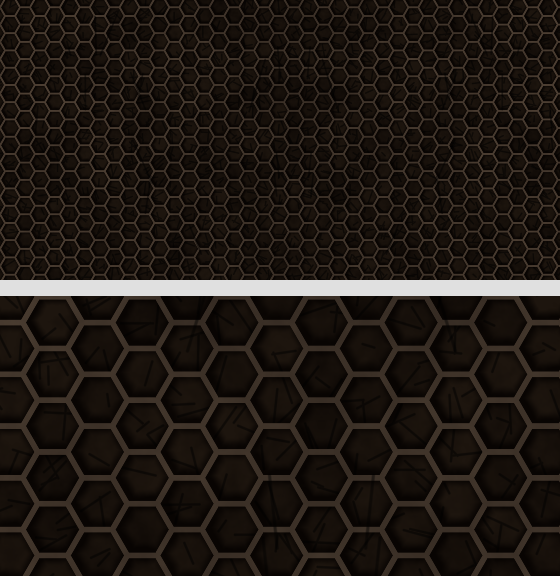
Top, the full canvas; bottom, a detail of the centre.
This pattern is drawn by a Shadertoy shader. Its source:

```glsl
// Dark worn honeycomb: thin brown walls around recessed, flat-topped cells.
// A hexagonal lattice gives wall distance and cell id; hashed scratches,
// fractal grime and an offset inner shadow vary the cell floors.

float hash(vec2 p) {
    p = fract(p * vec2(0.1931, 0.3717));
    p += dot(p, p.yx + 31.37);
    return fract((p.x + p.y) * p.x * 17.3);
}

float noise(vec2 p) {
    vec2 i = floor(p), f = fract(p);
    f = f * f * (3.0 - 2.0 * f);
    return mix(mix(hash(i), hash(i + vec2(1, 0)), f.x),
               mix(hash(i + vec2(0, 1)), hash(i + vec2(1, 1)), f.x), f.y);
}

float grime(vec2 p) {
    float sum = 0.0, amp = 0.5;
    for (int i = 0; i < 4; i++) {
        sum += amp * noise(p);
        p = mat2(1.6, 1.2, -1.2, 1.6) * p + 7.3;
        amp *= 0.5;
    }
    return sum / 0.94;
}

// Distance to the wall centre line, for a cell one unit high
float wallDistance(vec2 p) {
    p = abs(p);
    return 0.5 - max(p.y, dot(p, vec2(0.866, 0.5)));
}

// Position relative to the nearest cell centre
vec2 cellLocal(vec2 p) {
    vec2 period = vec2(1.732, 1.0);
    vec2 a = mod(p + 0.5 * period, period) - 0.5 * period;
    vec2 b = mod(p, period) - 0.5 * period;
    return dot(a, a) < dot(b, b) ? a : b;
}

float segment(vec2 p, vec2 dir, float halfLength) {
    float along = clamp(dot(p, dir), -halfLength, halfLength);
    return length(p - dir * along);
}

// Short random scratches inside one cell
float cellScratches(vec2 p, vec2 id, float px) {
    float mask = 0.0;
    for (int i = 0; i < 4; i++) {
        vec2 seed = id + float(i) * vec2(17.0, 29.0);
        float angle = 6.283 * hash(seed);
        vec2 shift = 0.6 * vec2(hash(seed + 3.0), hash(seed + 9.0)) - 0.3;
        float d = segment(p - shift, vec2(cos(angle), sin(angle)), 0.1 + 0.3 * hash(seed + 5.0));
        mask = max(mask, (1.0 - smoothstep(0.008, 0.02 + px, d)) * step(0.4, hash(seed + 13.0)));
    }
    return mask;
}

// Long, mostly upright scars crossing several cells
float scars(vec2 p, float px) {
    float mask = 0.0;
    for (int i = 0; i < 14; i++) {
        vec2 seed = vec2(float(i) * 5.0, 41.0);
        vec2 centre = vec2(17.0 * hash(seed), 16.2 * hash(seed + 2.0) - 10.3);
        float angle = 1.57 + 0.9 * (hash(seed + 6.0) - 0.5);
        float d = segment(p - centre, vec2(cos(angle), sin(angle)), 0.4 + 1.2 * hash(seed + 8.0));
        mask = max(mask, 1.0 - smoothstep(0.01, 0.03 + px, d));
    }
    return mask;
}

void mainImage(out vec4 fragColor, in vec2 fragCoord) {
    // One unit is the height of a cell
    vec2 p = (fragCoord / iResolution.y - vec2(0.836, 0.635)) / 0.0616;
    float px = 1.0 / (iResolution.y * 0.0616);
    vec2 local = cellLocal(p);
    vec2 id = floor((p - local) * vec2(1.1547, 2.0) + 0.5);
    float edge = wallDistance(local);

    // Wear mirrors about a column near the middle
    vec2 worn = vec2(abs(p.x - 3.464), p.y);
    float broad = grime(worn * 0.45 + 20.0);
    float fine = grime(worn * 3.5 + 50.0);

    // Recessed floor with a rim shadow, deeper at the left and below
    float lift = smoothstep(0.04, 0.26, wallDistance(local - vec2(0.06, 0.04)));
    float tone = lift * (0.35 + 0.35 * hash(id) + 0.5 * broad) + 0.5 * (fine - 0.5);
    vec3 color = mix(vec3(0.03, 0.015, 0.007), vec3(0.115, 0.083, 0.055), clamp(tone, 0.0, 1.0));
    color *= 1.0 - 0.5 * cellScratches(local, id, px);

    // Brown walls with uneven brightness
    vec3 wall = mix(vec3(0.20, 0.16, 0.13), vec3(0.31, 0.255, 0.205), 0.6 * broad + 0.4 * fine);
    wall *= 0.92 + 0.012 * min(worn.x, 14.0);
    color = mix(color, wall, 1.0 - smoothstep(0.055 - 0.5 * px, 0.055 + 0.5 * px, edge));

    color *= 1.0 - 0.45 * scars(worn, px);
    fragColor = vec4(color, 1.0);
}
```
